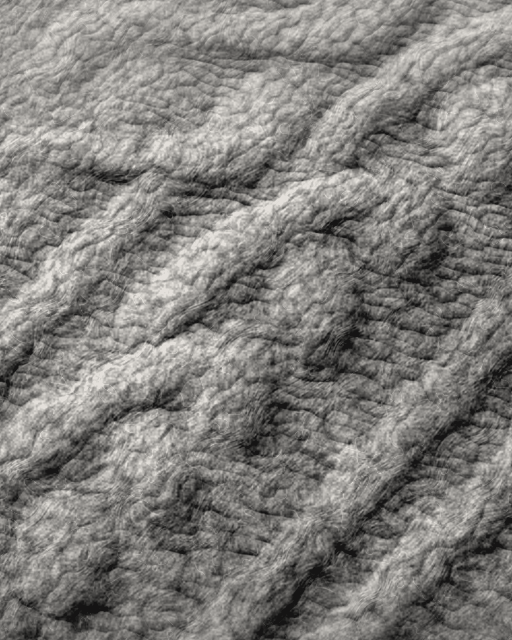
Give the GLSL for this texture, as a Shadertoy shader.

```glsl
// Fuzzy grey cable knit seen at a slant: ribs, a twisted rope and crossing cords.

float hash(vec2 p) {
    return fract(sin(dot(p, vec2(127.1, 311.7))) * 43758.55);
}

float noise(vec2 p) {
    vec2 i = floor(p), f = fract(p);
    f = f * f * (3.0 - 2.0 * f);
    return mix(mix(hash(i), hash(i + vec2(1, 0)), f.x),
               mix(hash(i + vec2(0, 1)), hash(i + vec2(1, 1)), f.x), f.y);
}

float fbm(vec2 p) {
    float sum = 0.0, amp = 0.5;
    for (int i = 0; i < 4; i++) {
        sum += amp * noise(p);
        p = mat2(1.6, 1.2, -1.2, 1.6) * p;
        amp *= 0.5;
    }
    return sum;
}

// x runs along the ribs, y runs across them
vec2 alongAcross(vec2 p) {
    return vec2(p.x + p.y, p.x - p.y) * 0.7071;
}

float dome(float d) {
    return max(0.0, 1.0 - d * d);
}

// Rounded yarn loops, one in each jittered cell
float stitches(vec2 q) {
    vec2 cell = floor(q);
    float nearest = 2.0;
    for (int y = -1; y <= 1; y++)
        for (int x = -1; x <= 1; x++) {
            vec2 c = cell + vec2(x, y);
            vec2 d = c + 0.5 + 0.7 * (vec2(hash(c), hash(c + 37.0)) - 0.5) - q;
            nearest = min(nearest, dot(d, d));
        }
    return 1.0 - nearest;
}

// Raised cables, from 0 in the ground to 1 on the crests
float cables(vec2 k) {
    // Straight ribs, and the slab of knitting under the wide cable
    float h = max(0.85 * dome((k.y - 0.225 + 0.05 * (k.x - 0.6)) / 0.045),
                  0.8 * dome((k.y - 0.385) / 0.05));
    h = max(h, 0.8 * dome((k.y + 0.325) / 0.042) * smoothstep(0.76, 0.66, k.x));
    h = max(h, 0.45 * smoothstep(-0.37, -0.46, k.y));

    // Twisted rope of leaning lobes that press together
    float lobe = round((k.x - 0.17) / 0.185);
    for (float j = -1.0; j <= 1.0; j++) {
        vec2 d = k - vec2(0.17 + 0.185 * (lobe + j), -0.025);
        vec2 e = vec2(d.x + d.y, d.y - d.x) * 0.7071;
        h = max(h, 1.15 * dome(length(e / vec2(0.08, 0.105))));
    }

    // Cords that rise out of the ground and bend into the rope
    for (float i = 0.0; i < 4.0; i++) {
        float q = (k.x - 0.09 - 0.37 * i) / 0.45;
        float centre = -0.185 + 0.1 * q * q * q;
        float past = 0.45 * max(0.0, abs(q - 0.5) - 0.5);
        float rise = smoothstep(-0.1, 0.35, q);
        h = max(h, rise * dome(length(vec2(k.y - centre, past)) / 0.047));
    }

    // Wide cable whose strands sweep across each other
    for (float i = 0.0; i < 4.0; i++) {
        float q = k.x - 0.47 - 0.27 * i;
        float centre = mix(-0.58, -0.28, smoothstep(0.0, 0.36, q));
        float past = max(0.0, abs(q - 0.24) - 0.28);
        float rise = smoothstep(0.6, 0.4, q);
        h = max(h, rise * dome(length(vec2(k.y - centre, past)) / 0.06));
    }
    return h;
}

// Height of the wool, and the loop profile alone
vec2 surface(vec2 p) {
    vec2 w = p + 0.022 * (vec2(noise(p * 17.0), noise(p * 17.0 + 50.0)) - 0.5)
               + 0.012 * (vec2(noise(p * 48.0), noise(p * 48.0 + 20.0)) - 0.5);
    vec2 k = alongAcross(w);
    float raised = cables(k);
    // Loops shrink with distance; they lie across the ground and along the cords
    float far = 0.9 + 0.7 * p.y;
    float ground = stitches(mat2(0.94, 0.34, -0.34, 0.94) * w * far * vec2(21, 32));
    float cord = stitches((k + vec2(0.5 * k.y, 0.0)) * far * vec2(20, 34));
    float loops = mix(ground, cord, smoothstep(0.15, 0.6, raised));
    return vec2(0.04 * raised + 0.017 * loops + 0.013 * fbm(p * 50.0), loops);
}

void mainImage(out vec4 fragColor, in vec2 fragCoord) {
    vec2 p = fragCoord / iResolution.y, k = alongAcross(p);
    vec2 light = vec2(-0.6, 0.8);

    // Light from the upper left, with soft shade behind each cable
    float e = 0.003;
    vec2 s = surface(p);
    vec2 slope = vec2(surface(p + vec2(e, 0)).x, surface(p + vec2(0, e)).x) - s.x;
    float lit = -dot(slope / e, light);
    float tone = 0.47 + 0.2 * lit / (1.0 + 0.45 * abs(lit));
    float shade = cables(alongAcross(p + 0.045 * light)) - cables(k);
    tone -= 0.17 * smoothstep(0.0, 0.9, shade);

    // Dark gaps between loops, paler wool on the far side
    tone += 0.3 * (s.y - 0.83) + 2.2 * (s.x - 0.038);
    tone += 0.13 * smoothstep(0.12, -0.2, k.y);
    tone += 0.26 * (fbm(p * 7.0) - 0.47);
    tone = mix(tone, 0.63, 0.3 * smoothstep(0.6, 1.0, p.y));

    // Fine fibres, grain and a few stray hairs
    vec2 f = p + 0.03 * vec2(noise(p * 24.0), noise(p * 24.0 + 9.0));
    float focus = 1.0 - 0.4 * smoothstep(0.25, 0.5, abs(p.y - 0.45));
    tone += focus * 0.24 * (noise(alongAcross(f) * vec2(110, 300)) - 0.5);
    tone += focus * 0.2 * (noise(p * 330.0) - 0.5);
    float hair = smoothstep(0.07, 0.0, abs(noise(f * 80.0) - 0.5));
    tone += focus * 0.1 * hair * smoothstep(0.5, 0.75, noise(p * 45.0 + 5.0));

    tone = clamp(tone, 0.08, 0.88);
    fragColor = vec4(tone * vec3(1.015, 1.0, 0.975), 1.0);
}
```
